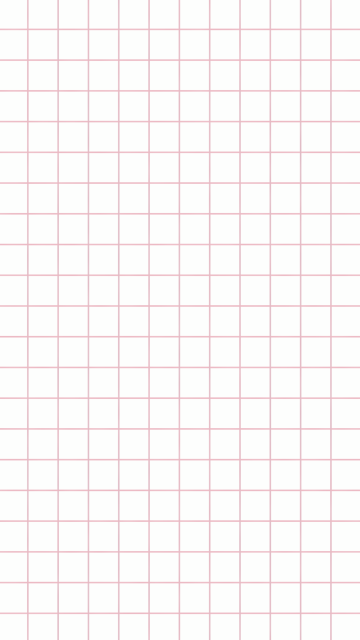
A Shadertoy shader for this pattern:

```glsl
// Fine pink ruled grid on near-white paper, with slightly uneven ink.

const vec2 PITCH = vec2(0.04736, 0.04802);   // cell size, in canvas heights
const vec2 ORIGIN = vec2(0.0435, 0.0417);    // first line from left and bottom
const float LINE_WIDTH = 0.00245;

const vec3 PAPER = vec3(0.993, 0.998, 0.993);
const vec3 PINK_INK = vec3(0.925, 0.725, 0.765);
const vec3 MAUVE_INK = vec3(0.875, 0.735, 0.775);

float hash(vec2 p) {
    p = fract(p * vec2(0.1031, 0.1137));
    p += dot(p, p.yx + 33.33);
    return fract((p.x + p.y) * p.x * 97.0);
}

// Smooth noise along a line, different for each line index.
float lineNoise(float along, float index) {
    float cell = floor(along);
    float t = smoothstep(0.0, 1.0, along - cell);
    return mix(hash(vec2(cell, index)), hash(vec2(cell + 1.0, index)), t);
}

// Distance to the nearest of a set of evenly spaced lines.
float lineDistance(float x, float origin, float pitch) {
    return abs(fract((x - origin) / pitch + 0.5) - 0.5) * pitch;
}

// Antialiased stroke coverage.
float stroke(float dist, float width, float pixel) {
    float edge = 0.7 * pixel;
    return 1.0 - smoothstep(0.5 * width - edge, 0.5 * width + edge, dist);
}

// Ink coverage of one line family, with soft changes in strength.
float ruledLines(float across, float along, float origin, float pitch,
                 float seed, float pixel) {
    float index = floor((across - origin) / pitch + 0.5);
    float strength = mix(0.88, 1.0, lineNoise(along * 45.0, index + seed));
    return strength * stroke(lineDistance(across, origin, pitch), LINE_WIDTH, pixel);
}

void mainImage(out vec4 fragColor, in vec2 fragCoord) {
    float pixel = 1.0 / iResolution.y;
    vec2 p = fragCoord * pixel;

    float vertical = ruledLines(p.x, p.y, ORIGIN.x, PITCH.x, 11.0, pixel);
    float horizontal = ruledLines(p.y, p.x, ORIGIN.y, PITCH.y, 57.0, pixel);

    // Vertical rules drift between mauve and pink.
    float column = floor((p.x - ORIGIN.x) / PITCH.x + 0.5);
    float tint = lineNoise(p.y * 12.0, column + 83.0);
    vec3 verticalInk = mix(MAUVE_INK, PINK_INK, 0.6 * tint);

    vec3 color = mix(PAPER, verticalInk, vertical);
    color = mix(color, min(color, PINK_INK), horizontal);
    fragColor = vec4(color, 1.0);
}
```
